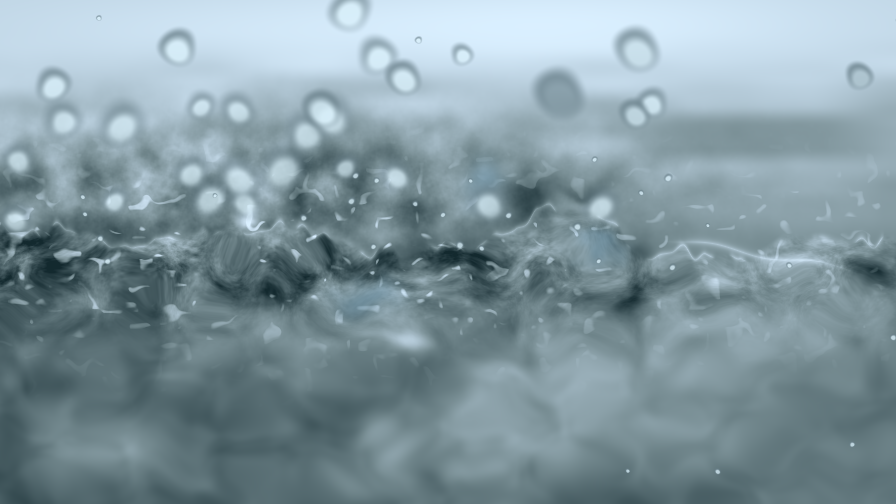
Give the GLSL for this texture, as a Shadertoy shader.

```glsl
const float FOCUS_Y = 0.49;          // height of the sharp plane
const float FOCUS_DEPTH = 0.14;      // half depth of the sharp plane
const float DEEP_TONE = 0.515;
const float SKY_TONE = 0.83;
const float WATER_CONTRAST = 0.85;
const vec3 DROP_SHADE = vec3(0.40, 0.49, 0.53);
const vec3 DROP_LIGHT = vec3(0.85, 0.94, 0.98);
const vec3 POOL_BLUE = vec3(0.45, 0.59, 0.67);

float hash(vec2 p) {
    return fract(sin(dot(p, vec2(127.1, 311.7))) * 43758.5453);
}

float noise(vec2 p) {
    vec2 i = floor(p), f = fract(p);
    f = f * f * (3.0 - 2.0 * f);
    return mix(mix(hash(i), hash(i + vec2(1, 0)), f.x),
               mix(hash(i + vec2(0, 1)), hash(i + vec2(1, 1)), f.x), f.y);
}

// Signed fractal noise whose fine octaves fade out of focus
float waterNoise(vec2 p, float focus) {
    float sum = 0.0, amp = 0.5;
    for (int i = 0; i < 5; i++) {
        sum += amp * mix(1.0, focus, min(float(i) * 0.5, 1.0)) * (noise(p) - 0.5);
        p = mat2(1.6, 1.2, -1.2, 1.6) * p + 7.3;
        amp *= 0.6;
    }
    return sum;
}

float blob(vec2 p, vec2 center, vec2 radius) {
    vec2 d = (p - center) / radius;
    return exp(-dot(d, d));
}

// Droplet with a shaded upper rim and a bright refracted core
void addDrop(inout vec3 col, vec2 p, vec2 center, float radius, float blur, float light) {
    vec2 d = (p - center) / radius;
    d.x += 0.12 * sin(d.y * 2.0 + center.x * 40.0);
    float body = 1.0 - smoothstep(1.0 - blur, 1.0 + blur, length(d));
    vec2 q = d - vec2(0.05, -0.25);
    float core = light * smoothstep(0.1, 0.75, exp(-1.5 * dot(q, q)));
    col = mix(col, mix(DROP_SHADE, DROP_LIGHT, core), body * mix(0.9, 0.55, blur));
}

// Hashed droplets, one candidate in each grid cell
void scatterDrops(inout vec3 col, vec2 p, float cell, float size, float blur, float density, vec2 center, vec2 extent) {
    vec2 home = floor(p / cell);
    for (int y = -1; y <= 1; y++)
    for (int x = -1; x <= 1; x++) {
        vec2 id = home + vec2(x, y);
        vec2 pos = (id + 0.2 + 0.6 * vec2(hash(id + 3.1), hash(id + 8.7))) * cell;
        if (hash(id + 15.3) < density * blob(pos, center, extent))
            addDrop(col, p, pos, size * mix(0.5, 1.0, hash(id + 21.9)), blur, 1.0);
    }
}

float ridgeHeight(float x) {
    return 0.53 + 0.035 * sin(x * 11.5 + 1.6) - 0.03 * smoothstep(1.3, 1.6, x)
         + 0.05 * (noise(vec2(x * 14.0, 2.0)) - 0.5) + 0.03 * (noise(vec2(x * 45.0, 5.0)) - 0.5);
}

void mainImage(out vec4 fragColor, in vec2 fragCoord) {
    vec2 p = fragCoord / iResolution.y;
    float focus = exp(-pow((p.y - FOCUS_Y) / FOCUS_DEPTH, 2.0));
    float right = smoothstep(0.85, 1.4, p.x);
    vec2 warp = vec2(noise(p * 13.0), noise(p * 13.0 + 31.0)) - 0.5;
    vec2 fine = vec2(noise(p * 38.0), noise(p * 38.0 + 17.0)) - 0.5;
    vec2 torn = p + 0.05 * warp + 0.03 * focus * fine;

    // Hazy backdrop
    float tone = mix(0.53, SKY_TONE, smoothstep(0.52, 0.92, p.y));
    tone += 0.1 * blob(p, vec2(1.15, 0.95), vec2(0.55, 0.1));
    tone += 0.05 * blob(p, vec2(0.45, 0.94), vec2(0.5, 0.08));
    float haze = smoothstep(0.55, 0.68, p.y) * (1.0 - smoothstep(0.78, 0.95, p.y));
    tone += 0.16 * haze * (noise(p * vec2(5.0, 24.0)) - 0.5);
    tone -= 0.07 * blob(p, vec2(1.6, 0.76), vec2(0.3, 0.06));
    tone += 0.1 * right * blob(p, vec2(1.55, 0.58), vec2(0.4, 0.06));

    // Blurred splashes behind the ridge
    float splash = blob(p, vec2(0.45, 0.62), vec2(0.7, 0.13));
    tone += splash * (0.95 * waterNoise(p * 17.0, 0.45) - 0.08);
    tone -= 0.17 * blob(torn, vec2(0.73, 0.69), vec2(0.14, 0.045));
    tone -= 0.26 * blob(torn, vec2(1.05, 0.595), vec2(0.045, 0.045));
    tone -= 0.22 * blob(torn, vec2(1.16, 0.63), vec2(0.05, 0.018));

    // Churning water, sharp only near the focal plane
    float below = 1.0 - smoothstep(-0.012, 0.012, p.y - ridgeHeight(p.x));
    float churn = waterNoise(p * vec2(15.0, 20.0) + warp * 1.2, focus);
    float body = mix(0.36, 1.0, focus) * mix(1.0, 0.6, right);
    float water = DEEP_TONE + WATER_CONTRAST * body * churn;
    water += 0.22 * (noise(p * vec2(5.0, 8.0) + 4.0) - 0.5) * (1.0 - 0.5 * focus);
    water -= 0.13 * blob(p, vec2(0.4, 0.43), vec2(0.6, 0.13));
    water -= 0.13 * blob(torn, vec2(0.45, 0.23), vec2(0.42, 0.09));
    water += 0.04 * blob(p, vec2(1.4, 0.28), vec2(0.45, 0.13));
    water += 0.09 * blob(p, vec2(1.55, 0.47), vec2(0.22, 0.06));
    water -= 0.05 * (1.0 - smoothstep(0.0, 0.16, p.y));
    tone = mix(tone, water, below);

    // Dark folds
    tone -= 0.22 * blob(torn, vec2(0.12, 0.51), vec2(0.1, 0.04));
    tone -= 0.14 * blob(torn, vec2(0.86, 0.49), vec2(0.1, 0.04));
    tone -= 0.27 * blob(torn, vec2(1.26, 0.45), vec2(0.045, 0.075));
    tone -= 0.3 * blob(torn, vec2(1.75, 0.45), vec2(0.06, 0.035));

    // Crest glints, pale streak and sparkles
    float crest = exp(-abs(p.y - ridgeHeight(p.x)) / 0.005);
    tone += 0.22 * crest * smoothstep(0.45, 0.7, noise(p * 30.0));
    float streak = abs(p.y - 0.52 + 0.17 * (p.x - 1.36) + 0.006 * sin(p.x * 30.0));
    tone += 0.22 * exp(-streak / 0.006) * smoothstep(1.3, 1.4, p.x) * (1.0 - smoothstep(1.6, 1.74, p.x));
    float glint = smoothstep(0.76, 0.95, noise(p * vec2(48.0, 58.0) + fine * 1.5));
    tone += 0.36 * glint * focus * mix(1.0, 0.4, right);
    tone += 0.3 * blob(torn, vec2(0.8, 0.31), vec2(0.045, 0.02));
    tone += 0.4 * blob(p, vec2(0.49, 0.56), vec2(0.025, 0.018));
    tone = clamp(tone, 0.16, 0.94);
    vec3 col = tone + vec3(-0.085, 0.0, 0.022 + 0.04 * smoothstep(0.5, 0.9, tone));

    // Blue gaps between the splashes
    float pools = blob(torn, vec2(1.18, 0.52), vec2(0.05, 0.025)) + blob(torn, vec2(0.75, 0.41), vec2(0.06, 0.035))
                + blob(torn, vec2(0.98, 0.655), vec2(0.035, 0.045));
    col = mix(col, POOL_BLUE, 0.6 * min(pools, 1.0));

    // Scattered droplets, from soft to crisp
    scatterDrops(col, p, 0.09, 0.042, 0.6, 0.85, vec2(0.42, 0.68), vec2(0.5, 0.12));
    scatterDrops(col, p, 0.12, 0.034, 0.45, 0.5, vec2(0.75, 0.86), vec2(0.35, 0.13));
    scatterDrops(col, p, 0.045, 0.008, 0.4, 0.3, vec2(0.85, 0.55), vec2(0.6, 0.1));

    // Leading droplets in the foreground
    addDrop(col, p, vec2(0.104, 0.833), 0.031, 0.35, 1.0);
    addDrop(col, p, vec2(0.354, 0.907), 0.034, 0.3, 1.0);
    addDrop(col, p, vec2(0.695, 0.981), 0.037, 0.4, 1.0);
    addDrop(col, p, vec2(0.639, 0.785), 0.035, 0.3, 1.0);
    addDrop(col, p, vec2(0.801, 0.847), 0.032, 0.3, 1.0);
    addDrop(col, p, vec2(1.110, 0.815), 0.046, 0.35, 0.2);
    addDrop(col, p, vec2(1.264, 0.903), 0.040, 0.35, 0.85);
    addDrop(col, p, vec2(1.259, 0.775), 0.027, 0.35, 0.85);
    addDrop(col, p, vec2(1.704, 0.850), 0.025, 0.3, 0.6);
    fragColor = vec4(clamp(col, 0.0, 1.0), 1.0);
}
```
